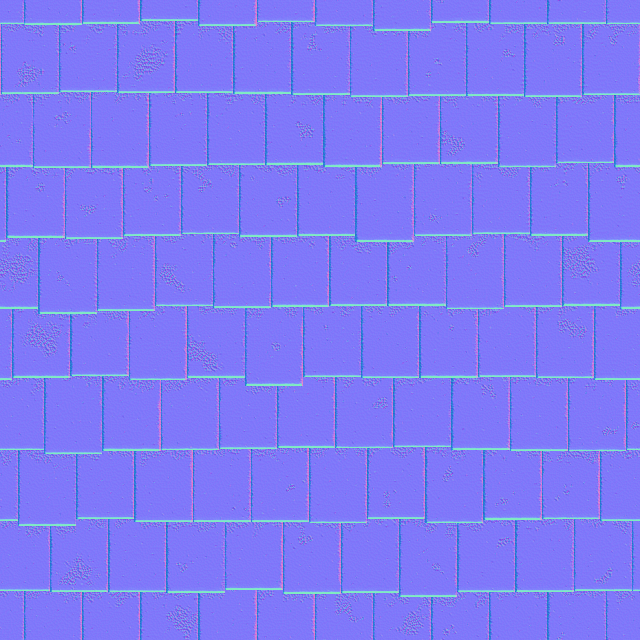
Give the GLSL for this texture map, as a three.js fragment shader.

```glsl
// Normal map of overlapping slates: 9 courses of 11, each course shifted by 0.55 slate.
// Every slate hangs to its own length; its edges add slopes, and cellular relief
// gives grain, chipped tops, worn spots and specks. Slopes become a normal colour.
varying vec2 vUv;

const float TAU = 6.28319;

float hash(vec2 p) {
  return fract(sin(dot(p, vec2(127.1, 311.7))) * 43758.5);
}

// Distance to the nearest scattered point, repeating over n cells
float cellular(vec2 uv, float n) {
  vec2 p = uv * n, cell = floor(p);
  float nearest = 2.0;
  for (int j = -1; j <= 1; j++) {
    for (int i = -1; i <= 1; i++) {
      vec2 c = cell + vec2(float(i), float(j));
      vec2 id = mod(c, n);
      vec2 point = c + vec2(hash(id), hash(id + 37.3));
      nearest = min(nearest, length(point - p));
    }
  }
  return nearest;
}

// Column, row and horizontal place within the slate of a course
vec3 slateAt(float course) {
  float row = mod(course - 1.0, 9.0);
  float x = vUv.x * 11.0 - row * 0.55 - 0.01;
  return vec3(mod(floor(x), 11.0), row, fract(x));
}

// Most slates end near the course line, a few hang well below it
float overhang(vec2 id) {
  return 0.06 + 0.05 * hash(id + 5.1) + 0.1 * pow(hash(id + 18.7), 4.0);
}

void main() {
  // Pick the upper slate where it hangs over the next course
  float v = (1.0 - vUv.y) * 9.0 - 0.23;
  float course = floor(v), below = v - course;
  vec3 slate = slateAt(course);
  float lip = overhang(slate.xy);
  float depth = 1.0, toBottom = lip - below;
  if (below >= lip) {
    slate = slateAt(course + 1.0);
    depth = below - lip;
    toBottom = 1.0 + overhang(slate.xy) - below;
  }
  vec2 id = slate.xy;
  float left = slate.z, right = 1.0 - slate.z;

  // Wear: crumbled top edges, a worn spot on some slates, stray specks
  float clump = cellular(vUv, 64.0);
  float blotch = 0.5 + 0.25 * (sin(TAU * (14.0 * vUv.x + 0.5 * sin(TAU * 11.0 * vUv.y)))
                             + sin(TAU * (9.0 * vUv.y - 23.0 * vUv.x)));
  float reach = 0.03 + 0.2 * blotch * (0.4 + hash(id + 3.7));
  float crumble = 1.0 - smoothstep(0.5 * reach, reach, depth + 0.22 * (clump - 0.35));
  vec2 center = vec2(0.2 + 0.6 * hash(id + 2.3), 0.15 + 0.65 * hash(id + 7.9));
  float size = 0.1 + 0.3 * pow(hash(id + 11.2), 5.0);
  vec2 spotOffset = vec2(left, depth) - center;
  spotOffset.y += (hash(id + 13.8) - 0.5) * spotOffset.x;
  float spotDist = length(spotOffset * vec2(0.85, 1.3)) + 0.3 * (clump - 0.35) - 0.1 * (blotch - 0.5);
  float spot = (1.0 - smoothstep(size * 0.5, size, spotDist)) * step(0.5, hash(id + 23.4));
  float speck = 1.0 - smoothstep(0.04, 0.1, cellular(vUv + 0.37, 38.0));
  float seamWear = 1.0 - smoothstep(0.02, 0.08, min(left, right) + 0.08 * (clump - 0.3));
  float wear = max(max(crumble * 0.8, spot), max(speck * 0.5, seamWear * 0.5));

  // Slope of the fine relief
  vec2 e = vec2(0.0008, 0.0);
  float fine = cellular(vUv, 290.0);
  vec2 rise = vec2(cellular(vUv + e.xy, 290.0) - cellular(vUv - e.xy, 290.0),
                   cellular(vUv + e.yx, 290.0) - cellular(vUv - e.yx, 290.0));
  vec2 slope = vec2(0.0, -0.06) - rise * (0.09 + 0.85 * wear);

  // Slopes of the side and bottom edges
  float wobble = 0.03 * (clump - 0.4) + 0.03 * (fine - 0.4);
  float rightEdge = (1.0 - smoothstep(0.008, 0.042, right + wobble))
                  * mix(0.3, 1.1, hash(id + 31.6)) * (0.4 + fine);
  float leftEdge = 1.0 - smoothstep(0.008, 0.04, left + 0.6 * wobble);
  float bottomEdge = (1.0 - smoothstep(0.01, 0.034, toBottom + 0.15 * wobble))
                   * (1.0 - max(leftEdge, min(rightEdge, 1.0)));
  float bevel = 1.0 - smoothstep(0.03, 0.09, toBottom + wobble);
  slope += vec2(1.1 * rightEdge - 1.05 * leftEdge, 1.6 * bottomEdge + 0.08 * bevel);

  // Worn stone is dulled where its relief is too fine to resolve
  vec3 normal = normalize(vec3(slope, 1.0 + 0.1 * wear));
  normal.z -= 0.08 * wear;
  gl_FragColor = vec4(0.5 + normal * vec3(0.5, 0.5, 0.48), 1.0);
}
```
